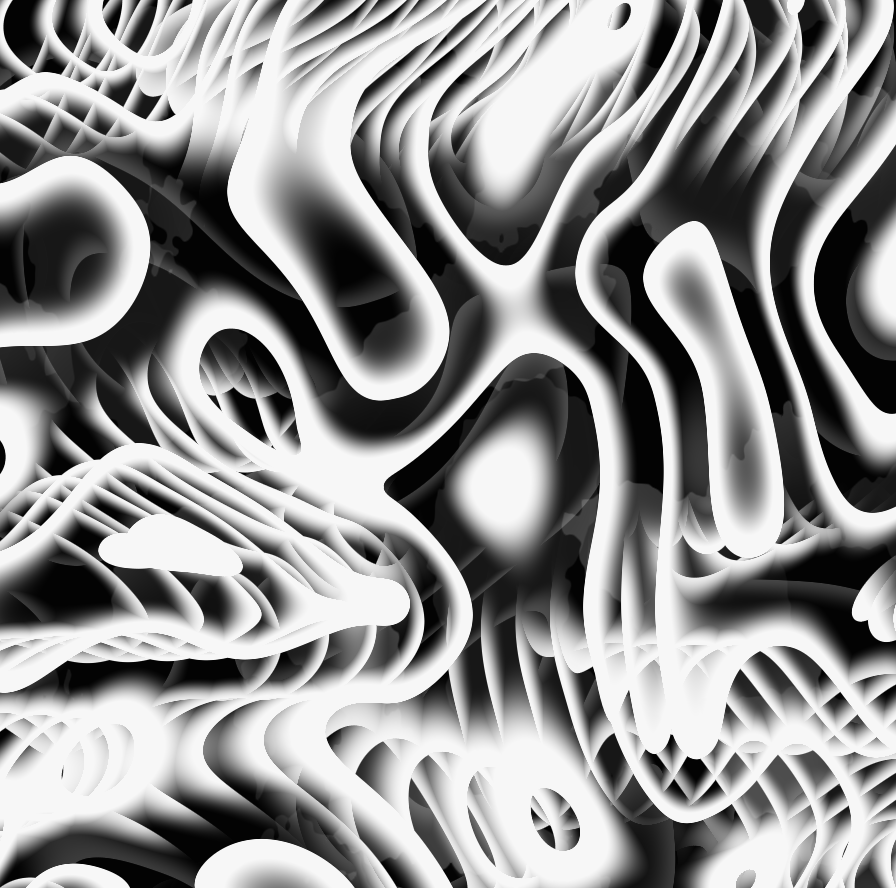
This background is drawn by a WebGL 2 fragment shader. Its source:

```glsl
#version 300 es
precision highp float;
// Monochrome folded ribbons: a warped gradient noise is cut into sawtooth
// levels, each glowing up to a sharp rim. Sideways copies of the same field
// form the fan of thin folds behind, and ragged veils lift the dark areas.

uniform vec2 u_resolution;
out vec4 fragColor;

// Unit gradient with a random direction for a lattice point
vec2 latticeGradient(vec2 cell) {
    vec3 q = fract(cell.xyx * vec3(0.1031, 0.1030, 0.0973));
    q += dot(q, q.yzx + 33.33);
    float angle = 6.2832 * fract((q.x + q.y) * q.z);
    return vec2(cos(angle), sin(angle));
}

// Gradient noise, roughly -0.7 to 0.7
float gradientNoise(vec2 p) {
    vec2 cell = floor(p);
    vec2 f = p - cell;
    vec2 u = f * f * f * (f * (f * 6.0 - 15.0) + 10.0);
    float a = dot(latticeGradient(cell), f);
    float b = dot(latticeGradient(cell + vec2(1, 0)), f - vec2(1, 0));
    float c = dot(latticeGradient(cell + vec2(0, 1)), f - vec2(0, 1));
    float d = dot(latticeGradient(cell + vec2(1, 1)), f - vec2(1, 1));
    return mix(mix(a, b, u.x), mix(c, d, u.x), u.y);
}

// Height field whose level lines become the rims
float foldHeight(vec2 p) {
    vec2 warp = vec2(gradientNoise(p * 2.3 + 41.0), gradientNoise(p * 2.3 + 67.0));
    return 3.9 * gradientNoise((p + 0.1 * warp) * vec2(3.9, 3.2) + 12.3);
}

// Dark up to "start", then brightening to a smooth-edged rim at each level
float ribbon(float height, float start) {
    float level = fract(height);
    float edgeWidth = max(1.2 * fwidth(height), 0.0001);
    return smoothstep(start, 1.02, level) * clamp((1.0 - level) / edgeWidth, 0.0, 1.0);
}

// Coverage of a translucent patch with a ragged outline
float veil(vec2 p, float seed) {
    float shape = gradientNoise(p * 4.2 + seed)
                + 0.10 * gradientNoise(p * 17.0 + seed)
                + 0.07 * gradientNoise(p * vec2(70.0, 45.0) + seed);
    float edgeWidth = max(fwidth(shape), 0.0001);
    return smoothstep(-edgeWidth, edgeWidth, shape - 0.13);
}

void main() {
    vec2 p = gl_FragCoord.xy / u_resolution.y;

    // Dim leaves far behind
    float shade = 0.32 * ribbon(foldHeight(p * 0.9 + 5.7), 0.5);

    // Fan of shifted folds, strong in some regions and absent in others
    float fan = smoothstep(-0.16, 0.1, gradientNoise(p * 2.4 + 23.0));
    for (int i = 1; i <= 4; i++) {
        float k = float(i);
        float height = foldHeight(p + k * vec2(0.047, 0.009)) + 0.1 * k + 0.45;
        float strength = (0.95 - 0.05 * k) * mix(0.12, 1.0, fan);
        shade = max(shade, strength * ribbon(height, 0.55));
    }

    // Broad front ribbon
    shade = max(shade, ribbon(foldHeight(p) + 0.45, 0.3));

    // Deepen the blacks and open up the whites
    shade = smoothstep(0.06, 0.88, shade);

    // Veils lighten what lies beneath, with a slow drift in density
    float density = 0.15 + 0.2 * gradientNoise(p * 5.0 + 88.0);
    shade = mix(shade, 0.95, density * veil(p, 51.0));
    shade = mix(shade, 0.9, 0.1 * veil(p, 97.0));

    fragColor = vec4(vec3(clamp(shade, 0.01, 0.97)), 1.0);
}
```
